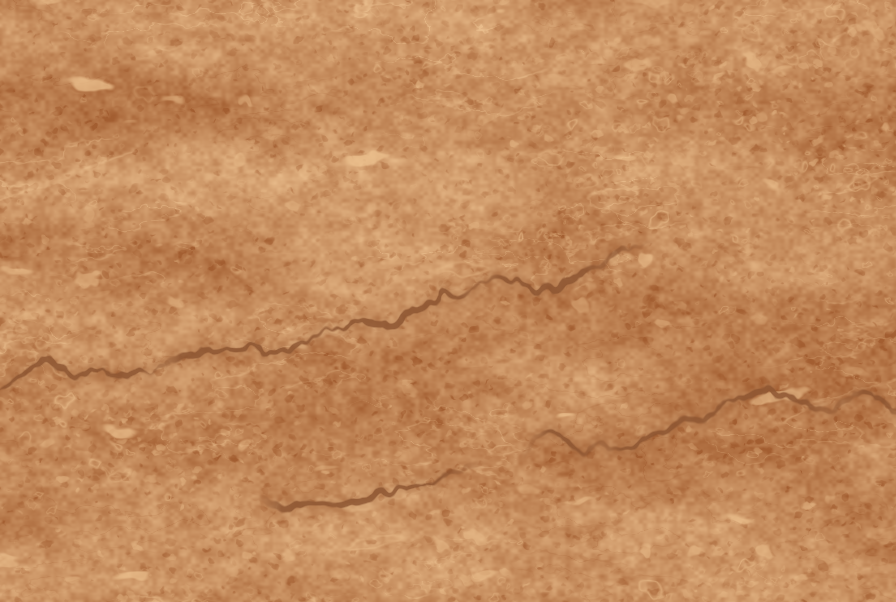
Give the GLSL for this texture, as a WebGL 1 fragment shader.

```glsl
precision highp float;
// Warm travertine slab: clouded layers, fossil flecks, small pits and jagged cracks.
uniform vec2 u_resolution;

const vec3 CLAY = vec3(0.70, 0.45, 0.27);
const vec3 SAND = vec3(0.87, 0.68, 0.49);
const vec3 CREAM = vec3(0.93, 0.76, 0.56);
const vec3 CRACK = vec3(0.55, 0.33, 0.19);
const float MEAN_TONE = 0.41;
const float CLOUD_CONTRAST = 1.0;
const float GRAIN_CONTRAST = 0.36;
const float PIT_DEPTH = 0.42;
const float CRACK_WIDTH = 0.0034;

float hash(vec2 p) {
  vec3 q = fract(p.xyx * 0.1031);
  q += dot(q, q.yzx + 33.33);
  return fract((q.x + q.y) * q.z);
}

float noise(vec2 p) {
  vec2 i = floor(p), f = fract(p);
  f = f * f * (3.0 - 2.0 * f);
  return mix(mix(hash(i), hash(i + vec2(1.0, 0.0)), f.x),
             mix(hash(i + vec2(0.0, 1.0)), hash(i + 1.0), f.x), f.y);
}

float fbm(vec2 p) {
  float sum = 0.0, amp = 0.533;
  for (int i = 0; i < 4; i++) {
    sum += amp * noise(p);
    p = p * 2.07 + vec2(17.3, 9.1);
    amp *= 0.5;
  }
  return sum;
}

float bump(float x, float centre, float width) {
  float d = (x - centre) / width;
  return exp(-d * d);
}

// Scattered ragged ovals; some are hollow, like shell sections.
float flecks(vec2 p, float scale, float density, float stretch, float hollowShare) {
  vec2 ragged = vec2(noise(p * scale * 3.1), noise(p * scale * 3.1 + 57.0)) - 0.5;
  vec2 g = p * scale + ragged * 0.32;
  vec2 cell = floor(g);
  float soft = 0.05 + 0.6 * scale / u_resolution.y;
  float cover = 0.0;
  for (int j = -1; j <= 1; j++) {
    for (int i = -1; i <= 1; i++) {
      vec2 id = cell + vec2(float(i), float(j));
      vec2 d = g - id - vec2(hash(id + 3.7), hash(id + 71.2));
      float size = hash(id + 19.4);
      d.y += d.x * (hash(id + 43.8) - 0.5) * 0.9;
      d.x /= mix(1.0, stretch, hash(id + 88.1));
      float radius = mix(0.12, 0.36, size * size);
      float dist = length(d) - radius;
      if (hash(id + 29.6) < hollowShare) dist = abs(dist) - 0.05;
      float present = smoothstep(-0.06, 0.06, density - hash(id + 61.9));
      float shape = 1.0 - smoothstep(-soft, soft, dist);
      cover = max(cover, shape * present * mix(0.4, 1.0, hash(id + 7.5)));
    }
  }
  return cover;
}

float crackPath(float x, vec2 a, vec2 b, float bulge) {
  float t = (x - a.x) / (b.x - a.x);
  float jag = (fbm(vec2(x * 11.0, a.y * 90.0)) - 0.5) * 0.10
            + (noise(vec2(x * 65.0, a.y * 50.0)) - 0.5) * 0.012;
  return mix(a.y, b.y, t) + bulge * 4.0 * t * (1.0 - t) + jag;
}

// Dark line from a to b, of uneven width, with a faint stain around it.
float crack(vec2 p, vec2 a, vec2 b, float bulge) {
  float e = 0.003;
  float y = crackPath(p.x, a, b, bulge);
  float slope = (crackPath(p.x + e, a, b, bulge) - crackPath(p.x - e, a, b, bulge)) / (2.0 * e);
  float dist = abs(p.y - y) / sqrt(1.0 + slope * slope);
  dist += (noise(p * 120.0) - 0.5) * 0.003;
  float width = CRACK_WIDTH * (0.3 + 1.5 * noise(vec2(p.x * 24.0, a.y * 70.0)));
  float soft = 0.0015 + 0.6 / u_resolution.y;
  float line = 1.0 - smoothstep(width - soft, width + soft, dist);
  float strength = 0.35 + 0.6 * smoothstep(0.2, 0.65, noise(vec2(p.x * 15.0, a.y * 40.0)));
  float ends = smoothstep(a.x - 0.02, a.x + 0.05, p.x) * (1.0 - smoothstep(b.x - 0.12, b.x, p.x));
  return (line * strength + 0.16 * bump(dist, 0.0, 0.012)) * ends;
}

void main() {
  vec2 p = gl_FragCoord.xy / u_resolution.y;
  vec2 uv = gl_FragCoord.xy / u_resolution;

  // Broad layers and clouds, drawn out sideways
  float level = p.y + (fbm(p * vec2(2.0, 4.0) + 5.0) - 0.5) * 0.16;
  float layers = 0.17 * bump(level, 0.66, 0.08) - 0.17 * bump(level, 0.81, 0.05)
               - 0.16 * bump(level, 0.30, 0.12) + 0.10 * bump(level, 0.06, 0.09);
  float clouds = fbm(p * vec2(3.2, 8.5) + 21.0) - 0.5;
  float mottle = fbm(p * vec2(20.0, 34.0) + 40.0) - 0.5;
  float grain = noise(p * 75.0) + noise(p * vec2(140.0, 165.0) + 13.0) - 1.0;
  float tone = MEAN_TONE + layers + CLOUD_CONTRAST * clouds + 0.55 * mottle + GRAIN_CONTRAST * grain;

  // Pits and faint wisps
  float patches = fbm(p * vec2(4.0, 7.0) + 63.0);
  tone -= PIT_DEPTH * flecks(p + 4.0, 58.0, 0.15 + 0.5 * patches, 1.7, 0.0);
  float ridge = abs(noise(p * vec2(13.0, 36.0) + mottle * 2.0) - 0.5);
  float wisp = 1.0 - smoothstep(0.0, 0.07, ridge);
  tone += wisp * 0.30 * (smoothstep(0.52, 0.68, patches) - smoothstep(0.5, 0.34, patches) * 0.5);
  vec3 colour = mix(CLAY, SAND, clamp(tone, -0.35, 1.25));

  // Fossils crowd the upper right and the lower corners
  float crowd = bump(length((uv - vec2(0.85, 0.78)) * vec2(1.0, 1.3)), 0.0, 0.28)
              + bump(length(uv - vec2(0.03, 0.18)), 0.0, 0.24)
              + bump(length((uv - vec2(0.78, 0.05)) * vec2(0.8, 1.5)), 0.0, 0.22);
  float density = 0.04 + 0.42 * crowd * smoothstep(0.3, 0.65, patches);
  float fossils = max(flecks(p, 30.0, density, 1.8, 0.5), 0.8 * flecks(p + 9.0, 56.0, density * 1.3, 2.0, 0.3));
  float chips = flecks(p * vec2(0.8, 1.5) + 2.0, 19.0, 0.055, 2.4, 0.1);
  colour = mix(colour, CREAM, max(0.55 * fossils, 0.8 * chips));

  // Cracks
  float cracks = crack(p, vec2(-0.03, 0.385), vec2(1.10, 0.60), -0.05);
  cracks = max(cracks, crack(p, vec2(0.87, 0.235), vec2(1.55, 0.30), 0.05));
  cracks = max(cracks, crack(p, vec2(0.44, 0.175), vec2(0.82, 0.26), -0.03));
  colour = mix(colour, CRACK, min(cracks, 0.85));

  gl_FragColor = vec4(colour, 1.0);
}
```
